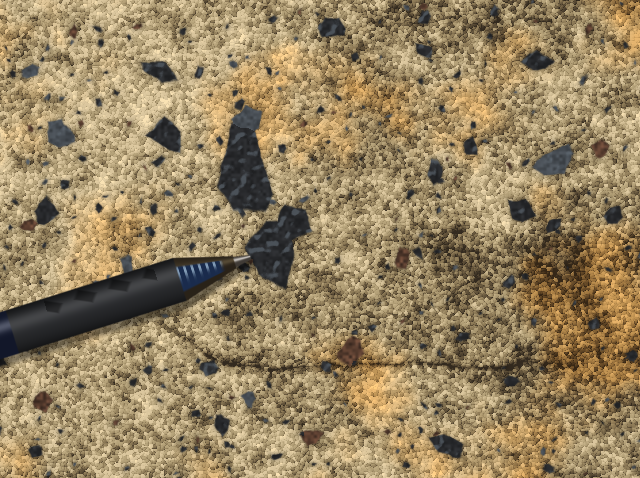
Write a Shadertoy shader that draws this texture.

```glsl
// Sunlit pebbly sandstone with dark angular clasts, rust stains, a ledge and a pen.
// Grains are Voronoi cells on a sand ramp; clasts are hashed polygons on three grids.
#define GRAIN_FREQ 125.0
#define GRAIN_CONTRAST 0.62
#define BRIGHTNESS 0.6
#define RUST_AMOUNT 0.75
#define ROUGHNESS 0.011
#define PEN_TIP vec2(0.524, 0.462)
#define PEN_AXIS vec2(0.954, 0.2996)

const vec3 CREAM = vec3(0.86, 0.78, 0.62), SAND = vec3(0.71, 0.635, 0.475);
const vec3 OCHRE = vec3(0.56, 0.485, 0.345), UMBER = vec3(0.38, 0.32, 0.225);
const vec3 PIT = vec3(0.2, 0.165, 0.12), COAL = vec3(0.155, 0.16, 0.17);
const vec3 SLATE = vec3(0.32, 0.35, 0.38), RUSTY = vec3(0.36, 0.23, 0.16);

vec2 hash2(vec2 p) {
    vec3 a = fract(p.xyx * vec3(0.1031, 0.103, 0.0973));
    a += dot(a, a.yzx + 33.33);
    return fract((a.xx + a.yz) * a.zy);
}

float noise(vec2 p) {
    vec2 i = floor(p), f = fract(p), e = vec2(0, 1);
    f = f * f * (3.0 - 2.0 * f);
    return mix(mix(hash2(i).x, hash2(i + e.yx).x, f.x),
               mix(hash2(i + e.xy).x, hash2(i + e.yy).x, f.x), f.y);
}

float fbm(vec2 p) {
    float sum = 0.0, amp = 0.53;
    for (int i = 0; i < 4; i++, amp *= 0.5) {
        sum += amp * noise(p);
        p = mat2(1.6, 1.2, -1.2, 1.6) * p + 17.3;
    }
    return sum;
}

// Voronoi grain: random tone, gap width, slope towards the light
vec3 grains(vec2 p) {
    vec2 cell = floor(p), near = vec2(0), id = cell;
    float f1 = 9.0, f2 = 9.0;
    for (int k = 0; k < 9; k++) {
        vec2 c = cell + vec2(k % 3 - 1, k / 3 - 1), r = c + hash2(c) - p;
        float d = length(r);
        if (d < f1) { f2 = f1; f1 = d; near = r; id = c; }
        else f2 = min(f2, d);
    }
    return vec3(hash2(id + 71.0).y, f2 - f1, dot(near, vec2(0.6, -0.8)));
}

// Distance to an irregular six-sided stone
float stone(vec2 p, vec2 size, float angle, float seed) {
    float c = cos(angle), s = sin(angle), d = -9.0;
    p = mat2(c, -s, s, c) * p / size;
    for (float k = 0.0; k < 6.0; k++) {
        vec2 h = hash2(vec2(seed, k * 7.7));
        float a = 1.047 * (k + 0.75 * h.x);
        d = max(d, dot(p, vec2(cos(a), sin(a))) - mix(0.62, 1.05, h.y));
    }
    return d * min(size.x, size.y);
}

// Scattered stones: distance and random kind, nearest kept
vec2 scatter(vec2 best, vec2 p, float freq, float share, float radius) {
    for (int k = 0; k < 9; k++) {
        vec2 c = floor(p * freq) + vec2(k % 3 - 1, k / 3 - 1);
        vec2 h = hash2(c + freq * 9.0), g = hash2(c + freq * 9.0 + 43.0);
        if (g.x > share) continue;
        vec2 size = radius * mix(0.43, 1.0, h.x * h.x) * vec2(1.0, mix(0.5, 0.9, h.y));
        float d = stone(p - (c + 0.15 + 0.7 * h) / freq, size, g.y * 6.28, c.x + 57.0 * c.y);
        if (d < best.x) best = vec2(d, g.x / share);
    }
    return best;
}

vec3 sandstone(vec2 p) {
    vec3 fine = grains(p * GRAIN_FREQ), coarse = grains(p * GRAIN_FREQ * 0.48 + 9.0);
    float mottle = fbm(p * 24.0) - 0.5, wob = 0.05 * (fbm(p * 9.0) - 0.5), y = p.y + wob;
    float t = BRIGHTNESS + GRAIN_CONTRAST * (fine.x - 0.5) + 0.22 * (coarse.x - 0.5);
    t += 0.22 * fine.z - 0.2 * (1.0 - smoothstep(0.0, 0.22, fine.y));
    t += 0.55 * (fbm(p * 5.0 + 3.0) - 0.5) + 0.75 * mottle + 0.05 - 0.09 * p.x;
    // Shaded ledge and the crack beneath it
    float band = smoothstep(0.75, 0.95, p.x) * smoothstep(0.2, 0.25, y) * smoothstep(-0.54, -0.48, -y);
    t -= band * (0.12 + 0.22 * smoothstep(0.36, 0.52, p.y));
    float drop = abs(y - 0.31 + 0.08 * smoothstep(0.33, 0.5, p.x));
    float span = smoothstep(0.32, 0.4, p.x) * smoothstep(-1.28, -1.1, -p.x);
    t -= span * (0.5 * exp(-drop * 210.0) + 0.18 * exp(-drop * 35.0));
    // Colour ramp and iron staining
    vec3 c = mix(PIT, UMBER, smoothstep(-0.22, 0.07, t));
    c = mix(c, OCHRE, smoothstep(0.07, 0.28, t));
    c = mix(c, SAND, smoothstep(0.28, 0.55, t));
    c = mix(c, CREAM, smoothstep(0.55, 0.85, t)) * (1.0 + 0.14 * smoothstep(0.9, 1.2, t));
    float rust = smoothstep(0.47, 0.75, fbm(p * 4.0 + 21.0) + 0.1 * band + 0.12 * mottle);
    return c * mix(vec3(1), vec3(1.08, 0.87, 0.56), RUST_AMOUNT * rust);
}

vec3 clastColor(vec2 p, float kind) {
    float facet = noise(p * 75.0) - noise(p * 75.0 + vec2(0.5, -0.6)), speck = noise(p * 150.0);
    float glint = smoothstep(0.08, 0.5, facet + 0.5 * (fbm(p * 110.0) - 0.5));
    vec3 c = mix(COAL * (0.75 + 0.5 * speck), SLATE, 0.85 * glint);
    c = mix(c, SLATE * (0.8 + 0.4 * speck), 0.7 * step(0.76, kind));
    return mix(c, RUSTY * (0.6 + 0.8 * speck), 0.85 * step(0.88, kind));
}

// Pen: barrel, dashed rubber grip, smoky cone with blue core, metal point
vec3 penColor(float s, float y) {
    float sheen = exp(-pow(abs(y - 0.35) / 0.35, 2.0));
    float dash = abs(fract((s + 0.03 * y) / 0.075) - 0.5) + abs(y - 0.55) * 0.9;
    vec3 grip = (COAL + 0.13 * sheen) * (1.0 - 0.5 * y * y);
    grip *= 1.0 - 0.4 * smoothstep(-0.4, -0.25, -dash) * step(abs(s + 0.32), 0.12);
    vec3 c = mix(vec3(0.07, 0.09, 0.16) + 0.25 * sheen * sheen, grip, smoothstep(-0.524, -0.52, s));
    vec3 cone = mix(PIT * 0.8, OCHRE * 0.8, sheen * 0.6);
    float ribs = smoothstep(0.5, 0.8, abs(fract(s * 65.0) * 2.0 - 1.0));
    vec3 blue = mix(vec3(0.1, 0.17, 0.3), vec3(0.52, 0.62, 0.72), ribs * sheen);
    cone = mix(cone, blue, smoothstep(-0.65, -0.5, -abs(y)) * smoothstep(0.055, 0.07, -s));
    c = mix(c, cone, smoothstep(-0.157, -0.153, s));
    return mix(c, vec3(0.25, 0.23, 0.21) + 0.5 * sheen, smoothstep(-0.037, -0.033, s));
}

void mainImage(out vec4 fragColor, in vec2 fragCoord) {
    vec2 p = fragCoord / iResolution.y;
    float px = 1.0 / iResolution.y;
    vec2 q = p + ROUGHNESS * (vec2(fbm(p * 38.0), fbm(p * 38.0 + 50.0)) - 0.5);
    // Central clasts, then three scattered sizes
    float group = stone(q - vec2(0.512, 0.645), vec2(0.052, 0.108), 0.15, 3.0);
    group = min(group, stone(q - vec2(0.575, 0.465), vec2(0.055, 0.078), 0.1, 8.0));
    group = min(group, stone(q - vec2(0.606, 0.535), vec2(0.034, 0.047), -0.3, 14.0));
    vec2 clast = scatter(vec2(group, 0.2), q, 5.0, 0.42, 0.052);
    clast = scatter(clast, q, 11.0, 0.3, 0.021);
    clast = scatter(clast, q, 28.0, 0.24, 0.009);
    vec3 color = sandstone(p) * (1.0 - 0.25 * exp(-max(clast.x, 0.0) * 260.0));
    color = mix(clastColor(p, clast.y), color, smoothstep(-px, px, clast.x));
    // Pen profile and its contact shadow
    vec2 u = p - PEN_TIP;
    float s = dot(u, PEN_AXIS), v = dot(u, vec2(-PEN_AXIS.y, PEN_AXIS.x));
    float w = mix(0.047, 0.013, clamp((s + 0.155) / 0.12, 0.0, 1.0));
    if (s > -0.035) w = mix(0.011, 0.005, min(s / 0.035 + 1.0, 1.0));
    color *= 1.0 - 0.45 * smoothstep(-0.012, 0.004, -max(abs(v + 0.012) - w, s));
    color = mix(penColor(s, v / w), color, smoothstep(-px, px, max(abs(v) - w, s)));
    fragColor = vec4(color, 1.0);
}
```
